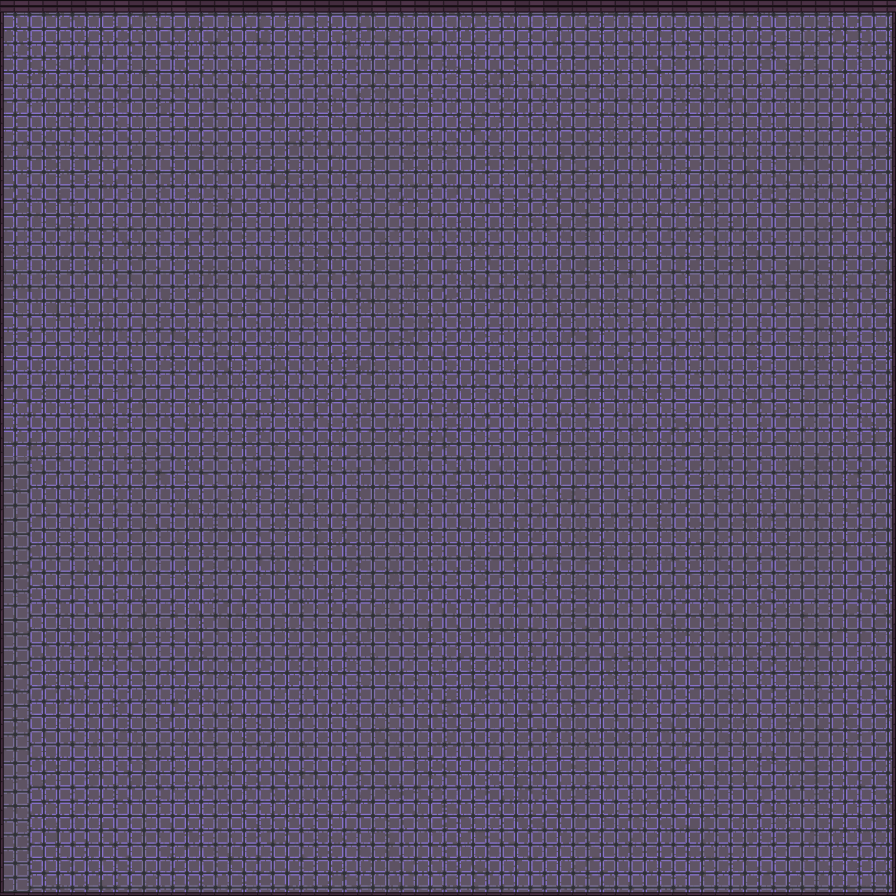
Give the GLSL for this pattern, as a WebGL 2 fragment shader.

```glsl
#version 300 es
precision highp float;
// Draws a dense grid of small mauve tiles with broken violet rims, dark grout and a maroon brick border.
uniform vec2 u_resolution;
out vec4 fragColor;

const float PITCH = 0.01597;                 // tile spacing
const vec2 GRID_ORIGIN = vec2(0.001, 0.0094);
const vec3 TILE = vec3(0.368, 0.325, 0.388);
const vec3 VIOLET = vec3(0.53, 0.44, 0.80);
const vec3 PALE_RIM = vec3(0.44, 0.42, 0.48);
const vec3 GROUT = vec3(0.215, 0.22, 0.245);
const vec3 GROUT_CROSS = vec3(0.18, 0.19, 0.21);
const vec3 MAROON = vec3(0.29, 0.19, 0.27);
const vec3 BORDER_LINE = vec3(0.08, 0.05, 0.07);

float hash(vec2 p) {
    vec3 q = fract(p.xyx * vec3(0.1031, 0.1030, 0.0973));
    q += dot(q, q.yzx + 33.33);
    return fract((q.x + q.y) * q.z);
}

// Smooth one-dimensional noise; seed selects an independent strand.
float noise(float t, float seed) {
    float i = floor(t);
    return mix(hash(vec2(i, seed)), hash(vec2(i + 1.0, seed)), smoothstep(0.0, 1.0, t - i));
}

float coverage(float d, float pixel) {
    return clamp(0.5 - d / pixel, 0.0, 1.0);
}

float roundedBox(vec2 p, float halfSize, float radius) {
    vec2 q = abs(p) - halfSize + radius;
    return length(max(q, 0.0)) + min(max(q.x, q.y), 0.0) - radius;
}

// Colour of the rim side nearest to p, broken into short dashes.
vec3 rimColor(vec2 cell, vec2 p, float worn) {
    vec2 a = abs(p);
    bool upright = a.x > a.y;
    vec2 seam = cell + step(0.0, p);
    float line = upright ? seam.x : seam.y;
    float along = upright ? cell.y + p.y : cell.x + p.x;
    float face = step(0.0, upright ? p.x : p.y);
    float side = upright ? 17.0 : 53.0;
    float lineTint = mix(noise(line * 0.37, side), hash(vec2(line, side + face)), 0.5);
    float everySixth = upright ? 1.0 - step(0.5, mod(line, 6.0)) : 0.0;
    float violet = (0.35 + 0.65 * smoothstep(0.15, 0.7, lineTint + 0.3 * everySixth)) * (1.0 - worn);
    float seed = line * 2.0 + side + face;
    float dash = smoothstep(0.14, 0.30, noise(along * 6.0, seed));
    float fleck = smoothstep(0.70, 0.88, noise(along * 5.0 + 0.5, seed + 211.0));
    vec3 color = mix(PALE_RIM, VIOLET, violet * (1.0 - 0.5 * fleck));
    color = mix(TILE, color, dash);
    float corner = smoothstep(0.31, 0.41, min(a.x, a.y));
    return mix(color, TILE * 0.9, corner);
}

vec3 tileField(vec2 uv, float pixel) {
    vec2 grid = (uv - GRID_ORIGIN) / PITCH;
    // The two leftmost columns slip slightly in the lower half.
    float slipped = step(grid.x, 2.0) * step(uv.y, 0.49);
    grid.y += 0.3 * slipped;
    vec2 cell = floor(grid);
    vec2 p = fract(grid) - 0.5;
    float px = 0.9 * pixel / PITCH;

    // Grout, darkest where seams cross
    vec2 a = abs(p);
    float crossing = smoothstep(0.30, 0.46, min(a.x, a.y));
    vec3 color = mix(GROUT, GROUT_CROSS, crossing);

    // Rim with broken highlights
    float d = roundedBox(p, 0.437, 0.10);
    color = mix(color, rimColor(cell, p, 0.6 * slipped), coverage(d, px));

    // Tile face with faint wear
    float shade = 0.98 + 0.04 * hash(cell + 7.0);
    return mix(color, TILE * shade, coverage(d + 0.095, px));
}

// Maroon bricks: courses run along the band, joints cross it.
vec3 brickBand(float along, float depth, float courseHeight, float pixel) {
    float course = abs(fract(depth / courseHeight) - 0.5) * courseHeight;
    float joint = (0.5 - abs(fract(along / PITCH) - 0.5)) * PITCH;
    float line = coverage(0.5 * courseHeight - course - 0.0012, pixel);
    line = max(line, 0.6 * coverage(joint - 0.0008, pixel));
    float shade = 0.9 + 0.2 * hash(vec2(floor(along / PITCH), 3.0));
    return mix(MAROON * shade, BORDER_LINE, line);
}

void main() {
    vec2 uv = gl_FragCoord.xy / u_resolution;
    float pixel = 1.0 / min(u_resolution.x, u_resolution.y);
    vec3 color = tileField(uv, pixel);

    // Thin bands on the sides and bottom, a thicker one on top
    float sideDepth = min(uv.x, 1.0 - uv.x);
    color = mix(color, brickBand(uv.y, sideDepth, 0.0042, pixel), coverage(sideDepth - 0.0042, pixel));
    color = mix(color, brickBand(uv.x, uv.y, 0.0042, pixel), coverage(uv.y - 0.0042, pixel));
    float topDepth = 1.0 - uv.y;
    color = mix(color, brickBand(uv.x, topDepth, 0.0070, pixel), coverage(topDepth - 0.0140, pixel));
    fragColor = vec4(color, 1.0);
}
```
